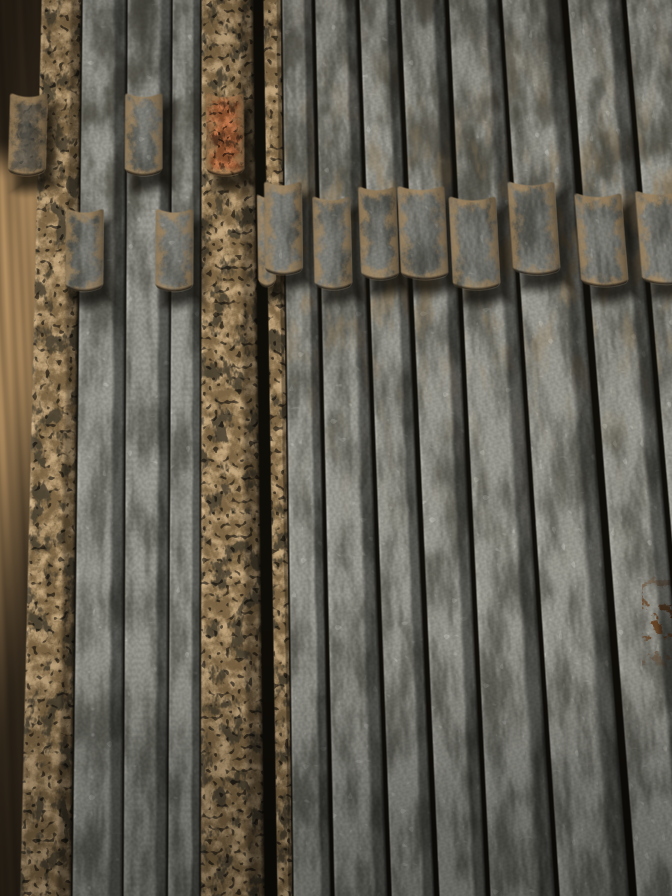
Write a WebGL 1 fragment shader that draws this texture.

```glsl
precision highp float;
// Leaning row of fourteen weathered steel and rusty bars, each with a short hinge tube.
uniform vec2 u_resolution;

vec2 gradient(vec2 cell) {
  float a = 6.2832 * fract(sin(dot(cell, vec2(127.1, 311.7))) * 43758.5);
  return vec2(cos(a), sin(a));
}

float noise(vec2 p) {
  vec2 i = floor(p), f = p - i;
  vec2 s = f * f * f * (f * (f * 6.0 - 15.0) + 10.0);
  vec2 e = vec2(1.0, 0.0);
  float low = mix(dot(gradient(i), f), dot(gradient(i + e), f - e), s.x);
  float high = mix(dot(gradient(i + e.yx), f - e.yx), dot(gradient(i + 1.0), f - 1.0), s.x);
  return mix(low, high, s.y);
}

float fbm(vec2 p) {
  float sum = 0.0, gain = 0.6;
  for (int i = 0; i < 4; i++) {
    sum += gain * noise(p);
    p = p * 2.03 + 17.3;
    gain *= 0.55;
  }
  return sum;
}

vec3 steel(vec2 q) {
  float tone = fbm(q * vec2(24.0, 8.0)) + 0.2 * noise(q * vec2(120.0, 5.0));
  vec3 c = mix(vec3(0.37, 0.37, 0.34), vec3(0.58, 0.58, 0.55), smoothstep(-0.4, 0.25, tone));
  float fleck = smoothstep(0.42, 0.55, noise(q * 75.0));
  return c * (1.0 + 0.12 * noise(q * 210.0)) + 0.08 * fleck;
}

vec3 rust(vec2 q) {
  vec3 c = mix(vec3(0.48, 0.39, 0.26), vec3(0.76, 0.65, 0.49), smoothstep(-0.25, 0.4, fbm(q * 45.0)));
  c = mix(c, vec3(0.27, 0.24, 0.18), 0.85 * smoothstep(0.03, 0.25, fbm(q * vec2(38.0, 26.0) + 9.0)));
  float pits = smoothstep(0.2, 0.45, noise(q * 115.0));
  return c * (1.0 - 0.55 * pits);
}

void main() {
  vec2 uv = gl_FragCoord.xy / u_resolution;
  vec2 p = uv * vec2(1.0, 4.0 / 3.0);
  float aa = 1.2 / u_resolution.x;

  // Dark recess with a strip of wood at the far left
  vec3 col = vec3(0.06, 0.05, 0.03);
  float grain = noise(vec2(p.x * 95.0 + p.y * 4.0, p.y * 2.0));
  vec3 wood = vec3(0.70, 0.56, 0.38) * (0.85 + 0.3 * grain);
  wood *= mix(0.3, 1.0, smoothstep(0.3, 0.85, p.y + 4.0 * (0.03 - p.x)));
  wood *= 1.0 - 0.75 * smoothstep(1.06, 1.13, p.y);
  col = mix(col, wood, 1.0 - smoothstep(0.05, 0.09, p.x));

  // Right edges of the bars at the bottom and at the top
  mat4 low = mat4(0.108, 0.184, 0.25, 0.299, 0.413, 0.437, 0.498, 0.583,
                  0.654, 0.73, 0.833, 0.948, 1.045, 1.13, 1.2, 1.3);
  mat4 high = mat4(0.123, 0.19, 0.257, 0.3, 0.392, 0.42, 0.469, 0.535,
                   0.596, 0.668, 0.747, 0.845, 0.932, 1.03, 1.1, 1.2);
  mat4 edges = low * (1.0 - uv.y) + high * uv.y;
  float left = mix(0.03, 0.062, uv.y);
  vec4 tubes = vec4(0.0);
  float shadow = 0.0;

  for (int row = 0; row < 4; row++) {
    for (int k = 0; k < 4; k++) {
      float n = float(row * 4 + k);
      float right = edges[row][k], pitch = right - left;
      float odd = mod(n, 2.0);
      bool rusty = n < 0.5 || (n > 3.5 && n < 5.5);

      // Bar: front face, shaded side and a narrow gap
      float gap = n == 4.0 ? 0.17 : n > 4.5 ? 0.06 + 0.05 * fract(n * 0.618) : 0.03;
      float width = pitch * (1.0 - gap);
      float t = (p.x - left) / width;
      vec2 q = vec2(p.x - left, p.y) + n * vec2(3.7, 5.3);
      float inside = smoothstep(-aa, aa, p.x - left) * smoothstep(-aa, aa, left + width - p.x);
      vec3 bar = rusty ? rust(q) : steel(q);
      if (!rusty) {
        float grime = smoothstep(0.78, 1.08, p.y) * smoothstep(-0.1, 0.3, fbm(q * vec2(18.0, 9.0) + 4.0));
        bar = mix(bar, vec3(0.24, 0.23, 0.19), 0.6 * grime);
        float stain = exp(-abs(p.y - 0.97) * 7.0) * smoothstep(-0.05, 0.3, fbm(q * vec2(30.0, 12.0)));
        bar = mix(bar, vec3(0.62, 0.51, 0.35), 0.75 * stain * step(5.5, n));
        float flake = smoothstep(0.08, 0.25, fbm(q * vec2(40.0, 55.0)));
        flake *= 1.0 - smoothstep(0.0, 0.1, abs(p.y - 0.41));
        bar = mix(bar, vec3(0.40, 0.26, 0.14), flake * step(0.955, p.x));
      }
      bar *= 1.0 - (rusty ? 0.35 : 0.42) * smoothstep(0.68, 0.8, t + 0.04 * noise(q * 14.0));
      bar *= 1.0 - 0.45 * smoothstep(0.93, 1.0, t);
      bar += 0.09 * (1.0 - smoothstep(0.02, 0.09, t)) * (0.6 + noise(q * vec2(20.0, 25.0)));
      col = mix(col, bar, inside);

      // Hinge tube: staggered on the first five bars, level on the others
      float shift = n < 0.5 ? -0.25 : n < 4.5 ? mix(0.37, 0.1, odd) : n < 6.5 ? -0.05 : 0.25;
      float height = n < 4.5 ? mix(1.137, 0.965, odd) : 0.986 + 0.012 * sin(n * 2.4);
      vec2 halfSize = vec2(n == 5.0 ? 0.013 : n > 8.5 ? 0.035 : 0.028, n < 4.5 ? 0.059 : 0.067);
      vec2 d = p - vec2(left + pitch * shift, height);
      float x = clamp(d.x / halfSize.x, -1.0, 1.0);
      d.y += 0.007 * (1.0 - x * x);
      vec2 box = abs(d) - halfSize + 0.006;
      float dist = length(max(box, 0.0)) + min(max(box.x, box.y), 0.0) - 0.006;
      float cover = 1.0 - smoothstep(-aa, aa, dist);
      vec2 shade = abs(d - vec2(0.013, -0.02)) - halfSize;
      shadow = max(shadow, 0.75 - 0.75 * smoothstep(-0.012, 0.016, max(shade.x, shade.y)));

      vec3 skin = n == 4.0 ? rust(q * 1.3) * vec3(0.9, 0.65, 0.55) : steel(q + 31.0) * 0.72;
      skin = n == 0.0 ? mix(skin, rust(q), 0.35) * 0.7 : skin;
      float wear = smoothstep(-0.018, 0.0, dist + 0.025 * fbm(q * 50.0));
      skin = mix(skin, vec3(0.58, 0.47, 0.32), 0.7 * wear);
      float turn = 0.75 * x + 0.2;
      skin *= 0.55 + 0.6 * sqrt(max(0.0, 1.0 - turn * turn));
      skin *= 0.35 + 0.65 * smoothstep(0.001, 0.006, d.y + halfSize.y);
      tubes = mix(tubes, vec4(skin, 1.0), cover);
      left = right;
    }
  }

  // Tubes and their shadows lie over all bars; light fades toward the ends
  col = mix(col, vec3(0.06, 0.05, 0.03), shadow * (1.0 - tubes.a));
  col = col * (1.0 - tubes.a) + tubes.rgb;
  col *= 0.7 + 0.3 * smoothstep(0.0, 0.35, uv.y) - 0.12 * smoothstep(0.85, 1.0, uv.y);
  gl_FragColor = vec4(col, 1.0);
}
```
